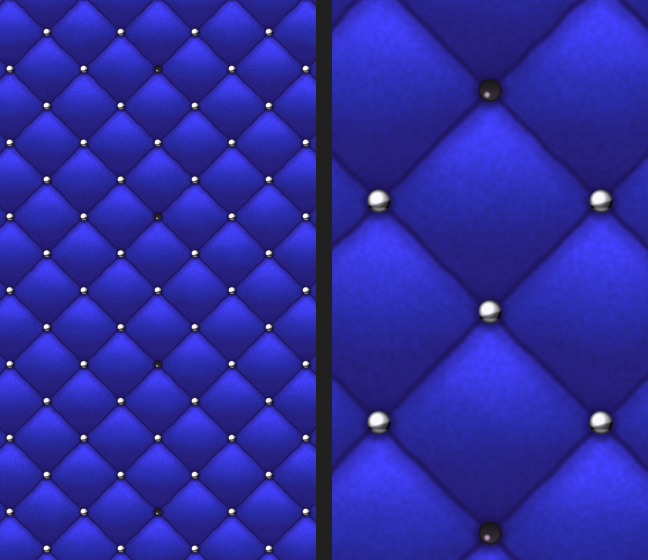
Left, the full canvas; right, a detail of the centre.
Write a WebGL 1 fragment shader that draws this pattern.

```glsl
precision highp float;

// Blue quilted upholstery: a diagonal lattice of puffed diamonds, each shaded
// from a bright top to a dark bottom, with soft creases, a fine cloth grain
// and a polished metal stud at every crossing; a few studs are dark.

uniform vec2 u_resolution;

const vec2 PERIOD = vec2(0.2343, 0.2336);  // lattice repeat, in canvas widths
const vec2 ANCHOR = vec2(0.5, 0.2188);     // one dark stud, from the top left
const float STUD_RADIUS = 0.0122;

const vec3 BRIGHT = vec3(0.260, 0.250, 0.980);
const vec3 MIDDLE = vec3(0.160, 0.170, 0.650);
const vec3 SHADED = vec3(0.150, 0.125, 0.500);
const vec3 CREASE = vec3(0.115, 0.080, 0.360);

vec2 hashGradient(vec2 cell) {
  vec3 h = fract(cell.xyx * vec3(0.1031, 0.1030, 0.0973));
  h += dot(h, h.yzx + 33.33);
  float angle = 6.2832 * fract((h.x + h.y) * h.z);
  return vec2(cos(angle), sin(angle));
}

float gradientNoise(vec2 p) {
  vec2 i = floor(p);
  vec2 f = p - i;
  vec2 w = f * f * f * (f * (f * 6.0 - 15.0) + 10.0);
  vec2 e = vec2(0.0, 1.0);
  float a = dot(hashGradient(i), f);
  float b = dot(hashGradient(i + e.yx), f - e.yx);
  float c = dot(hashGradient(i + e.xy), f - e.xy);
  float d = dot(hashGradient(i + e.yy), f - e.yy);
  return mix(mix(a, b, w.x), mix(c, d, w.x), w.y);
}

// Lattice axes run along the creases; studs sit at integer coordinates.
vec2 toDiagonal(vec2 q) { return vec2(q.x + q.y, q.x - q.y); }
vec2 fromDiagonal(vec2 d) { return 0.5 * vec2(d.x + d.y, d.x - d.y); }

vec3 cushionRamp(float t) {
  vec3 color = mix(BRIGHT, MIDDLE, smoothstep(0.16, 0.58, t));
  color = mix(color, SHADED, smoothstep(0.50, 0.76, t));
  return mix(color, CREASE, smoothstep(0.78, 1.08, t));
}

vec3 cushion(vec2 diagonal, vec2 p, float pixel) {
  vec2 f = fract(diagonal);
  float fall = 0.5 * (f.x - f.y + 1.0);  // 0 at the top corner, 1 at the bottom
  float side = f.x + f.y - 1.0;          // -1 at the left, 1 at the right
  float wrinkle = gradientNoise(p * vec2(13.0, 19.0));
  vec3 color = cushionRamp(fall + 0.13 * side * side + 0.05 * wrinkle);

  // Upper edges roll softly into the crease, lower edges tuck in sharply
  float upper = min(f.x, 1.0 - f.y);
  float lower = min(f.y, 1.0 - f.x);
  float unit = pixel / (0.7071 * PERIOD.x);
  float roll = 1.0 - smoothstep(0.0, 0.15, upper);
  float seam = 1.0 - smoothstep(0.0, max(0.035, 1.5 * unit), min(upper, lower));
  color = mix(color, SHADED, 0.60 * roll);
  color = mix(color, CREASE, 0.80 * seam);

  // Cloth grain
  float grain = gradientNoise(p * 170.0) + 0.6 * gradientNoise(p * 83.0 + 7.3);
  return color * (1.0 + 0.09 * grain);
}

// Ball seen from the front; n is the offset from its centre in radii, y down.
vec3 metalBall(vec2 n, float dark) {
  float r = length(n);
  float glow = 1.0 - smoothstep(0.15, 1.0, length(n - vec2(-0.22, -0.25)));
  float band = smoothstep(0.05, 0.35, n.y + 0.25 * n.x) * (1.0 - smoothstep(0.45, 0.75, n.y));
  float rim = smoothstep(0.68, 1.0, r);
  float silver = 0.56 + 0.62 * glow - 0.34 * band - 0.36 * rim;
  float glint = 1.0 - smoothstep(0.05, 0.38, length(n - vec2(-0.25, 0.38)));
  float smoked = 0.09 + 0.16 * (1.0 - rim) * (0.5 + 0.5 * n.y) + 0.55 * glint;
  vec3 tint = mix(vec3(0.98, 0.97, 1.0), vec3(0.96, 0.84, 1.0), dark);
  return clamp(mix(silver, smoked, dark), 0.04, 1.0) * tint;
}

// One column in four and one row in two carries a dark stud.
float isDarkStud(vec2 site) {
  vec2 m = mod(site + 0.25, vec2(4.0, 2.0));
  return step(m.x, 0.5) * step(m.y, 0.5);
}

void main() {
  float pixel = 1.0 / u_resolution.x;
  vec2 p = vec2(gl_FragCoord.x, u_resolution.y - gl_FragCoord.y) * pixel;
  vec2 diagonal = toDiagonal((p - ANCHOR) / PERIOD);

  // Cushions, with slightly wavering creases
  vec2 waver = vec2(gradientNoise(p * 26.0), gradientNoise(p * 26.0 + 41.7));
  vec3 color = cushion(diagonal + 0.022 * waver, p, pixel);

  // Nearest stud and its contact shadow
  vec2 nearest = floor(diagonal + 0.5);
  vec2 offset = fromDiagonal(diagonal - nearest) * PERIOD;
  float shadowReach = length(offset - vec2(0.0, 0.002));
  float shadow = 1.0 - smoothstep(0.8 * STUD_RADIUS, 1.9 * STUD_RADIUS, shadowReach);
  color = mix(color, CREASE * 0.7, 0.65 * shadow);

  float cover = 1.0 - smoothstep(-0.7 * pixel, 0.7 * pixel, length(offset) - STUD_RADIUS);
  vec3 ball = metalBall(offset / STUD_RADIUS, isDarkStud(fromDiagonal(nearest)));
  gl_FragColor = vec4(mix(color, ball, cover), 1.0);
}
```
